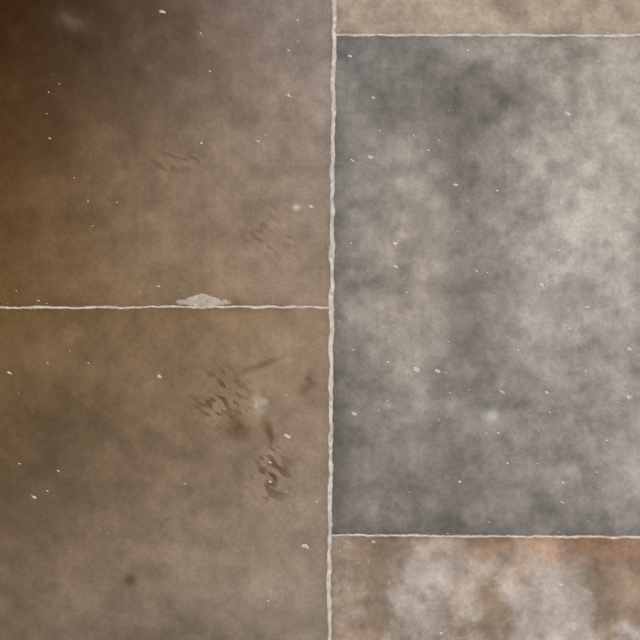
A WebGL 1 fragment shader for this texture:

```glsl
precision highp float;
// Worn stone floor: brown slabs on the left, a large grey slab on the right,
// divided by thin pale grout. Each slab blends four corner tones, then gets
// broad stains, layered noise mottling, small scuffs and scattered chips.
uniform vec2 u_resolution;

#define GROUT_COLOR vec3(0.83, 0.78, 0.74)
#define GROUT_WIDE 0.0031
#define GROUT_THIN 0.0017
#define GROUT_WOBBLE 0.006
#define LEFT_JOINT 0.520
#define TOP_JOINT 0.945
#define LOW_JOINT 0.162
#define MOTTLE 0.40
#define GRAIN 0.07
#define CHIP_AMOUNT 0.75

float hash(vec2 p) { return fract(sin(dot(p, vec2(127.1, 311.7))) * 43758.5453); }

float noise(vec2 p) {
  vec2 i = floor(p), f = fract(p);
  f = f * f * (3.0 - 2.0 * f);
  return mix(mix(hash(i), hash(i + vec2(1, 0)), f.x),
             mix(hash(i + vec2(0, 1)), hash(i + vec2(1, 1)), f.x), f.y);
}

// Layered noise centered on zero
float fbm(vec2 p) {
  float sum = 0.0, amp = 0.45;
  for (int i = 0; i < 5; i++) {
    sum += amp * (noise(p) - 0.5);
    p = mat2(1.6, 1.2, -1.2, 1.6) * p + 7.3;
    amp *= 0.6;
  }
  return sum;
}

// Soft elliptical stain
float blob(vec2 p, float x, float y, float rx, float ry) {
  vec2 d = (p - vec2(x, y)) / vec2(rx, ry);
  return exp(-dot(d, d));
}

// Bilinear blend: lower left, lower right, upper left, upper right
vec3 corners(vec2 t, vec3 ll, vec3 lr, vec3 ul, vec3 ur) {
  t = clamp(t, 0.0, 1.0);
  return mix(mix(ll, lr, t.x), mix(ul, ur, t.x), t.y);
}

// Sparse ragged chips, one candidate per cell
float chips(vec2 p, float cells, float density) {
  vec2 q = p * cells, id = floor(q);
  vec2 d = q - id - 0.3 - 0.4 * vec2(hash(id + 3.1), hash(id + 8.7));
  float radius = mix(0.04, 0.13, pow(hash(id + 5.5), 2.0));
  float dist = length(vec2(d.x + d.y * 0.6, d.y * 1.3)) + 0.12 * (noise(q * 11.0) - 0.5);
  float soft = 0.02 + 0.5 * cells / u_resolution.y;
  return step(1.0 - density, hash(id)) * (1.0 - smoothstep(radius - soft, radius + soft, dist));
}

float line(float d, float halfWidth) {
  float aa = 0.0009 + 0.5 / u_resolution.y;
  return 1.0 - smoothstep(halfWidth - aa, halfWidth + aa, abs(d));
}

vec3 brownSlabs(vec2 p, vec2 w) {
  vec3 upper = corners(vec2(w.x / 0.52, (w.y - 0.52) / 0.48),
    vec3(0.43, 0.33, 0.21), vec3(0.60, 0.52, 0.45), vec3(0.27, 0.17, 0.09), vec3(0.59, 0.54, 0.51));
  upper *= 1.0 - 0.20 * blob(w, 0.14, 0.98, 0.19, 0.17);
  upper += 0.04 * blob(w, 0.26, 0.66, 0.14, 0.16);
  upper = mix(upper, vec3(0.45, 0.37, 0.32), 0.7 * blob(w, 0.112, 0.965, 0.022, 0.014));
  vec3 lower = corners(w / 0.52,
    vec3(0.47, 0.40, 0.33), vec3(0.58, 0.52, 0.47), vec3(0.44, 0.34, 0.22), vec3(0.60, 0.51, 0.42));
  lower *= 1.0 - 0.20 * blob(w, 0.09, 0.29, 0.12, 0.12) - 0.16 * blob(w, 0.28, 0.0, 0.14, 0.03);
  // Brown scuffs and pitted tracks
  vec2 s = vec2(p.x - 0.407, p.y - 0.429 - 0.35 * (p.x - 0.407));
  float scuff = 0.7 * blob(s, 0.0, 0.0, 0.034, 0.006) + 0.9 * blob(w, 0.37, 0.332, 0.02, 0.016);
  scuff += blob(w, 0.418, 0.33, 0.009, 0.02) + 0.7 * blob(w, 0.478, 0.395, 0.014, 0.01);
  scuff += 1.2 * blob(p, 0.203, 0.094, 0.009, 0.009);
  float track = blob(p, 0.342, 0.38, 0.04, 0.042) + blob(p, 0.425, 0.26, 0.028, 0.045);
  track += 0.6 * blob(p, 0.27, 0.75, 0.045, 0.02) + 0.5 * blob(p, 0.42, 0.63, 0.04, 0.03);
  scuff += track * smoothstep(0.52, 0.75, noise(p * vec2(115.0, 150.0) + p.yx * 50.0));
  vec3 stone = p.y > LEFT_JOINT ? upper : lower;
  return mix(stone, vec3(0.30, 0.20, 0.13), 0.55 * clamp(scuff, 0.0, 1.0));
}

vec3 greySlab(vec2 p, vec2 w) {
  vec3 c = corners(vec2((w.x - 0.52) / 0.48, (w.y - 0.16) / 0.78),
    vec3(0.50, 0.47, 0.44), vec3(0.59, 0.56, 0.54), vec3(0.51, 0.49, 0.47), vec3(0.66, 0.62, 0.57));
  c += 0.08 * blob(w, 0.92, 0.64, 0.12, 0.22);
  c += vec3(0.11, 0.09, 0.07) * blob(w, 0.63, 0.58, 0.07, 0.17);
  c *= 1.0 - 0.20 * blob(w, 0.70, 0.85, 0.13, 0.07) - 0.13 * blob(w, 0.75, 0.56, 0.05, 0.22);
  c *= 1.0 - 0.12 * blob(w, 0.53, 0.30, 0.05, 0.20) - 0.10 * blob(w, 0.75, 0.17, 0.25, 0.03);
  return mix(c, vec3(0.74, 0.73, 0.71), 0.8 * blob(p, 0.769, 0.349, 0.012, 0.012));
}

void main() {
  vec2 p = gl_FragCoord.xy / u_resolution;
  float cloud = fbm(p * 14.0), fine = fbm(p * 38.0 + 11.0);
  vec2 w = p + 0.05 * vec2(cloud, fbm(p * 14.0 + 31.0)) + 0.012 * fine;
  float wobble = GROUT_WOBBLE * fbm(p * 45.0 + 5.0);
  float dv = p.x - 0.514 - 0.008 * p.y + wobble;
  bool right = dv > 0.0, grey = right && p.y > LOW_JOINT && p.y < TOP_JOINT;

  // Stone tones and mottling
  vec3 color = brownSlabs(p, w);
  if (grey) color = greySlab(p, w);
  else if (right && p.y > 0.5) color = vec3(0.69, 0.62, 0.55);
  else if (right) {
    color = mix(vec3(0.58, 0.50, 0.43), vec3(0.69, 0.64, 0.60), smoothstep(-0.16, 0.16, fbm(p * 17.0 + 3.0)));
    color = mix(color, vec3(0.68, 0.52, 0.41), 0.7 * blob(w, 0.93, 0.15, 0.2, 0.035));
  }
  color *= 1.0 + MOTTLE * (right ? 1.0 : 0.6) * (0.8 * cloud + fine);
  color *= 1.0 + GRAIN * (noise(p * 260.0) - 0.5);

  // Pale chips
  float chip = chips(p, 30.0, right ? 0.09 : 0.04) + chips(p + 0.37, 64.0, grey ? 0.06 : 0.015);
  chip += blob(p, 0.463, 0.676, 0.006, 0.005) + 0.6 * blob(w, 0.41, 0.375, 0.005, 0.014);
  color = mix(color, vec3(0.84, 0.81, 0.77), CHIP_AMOUNT * clamp(chip, 0.0, 1.0));

  // Grout with dirty shoulders
  float dh = p.y - LEFT_JOINT + wobble;
  if (right) dh = p.y + wobble - (p.y > 0.5 ? TOP_JOINT : LOW_JOINT - 0.006 * (p.x - 0.76));
  color *= 1.0 - 0.16 * exp(-min(abs(dv), abs(dh)) / 0.006);
  float ragged = 0.75 + 0.5 * noise(p * 70.0);
  float grout = max(line(dv, GROUT_WIDE * ragged), line(dh, GROUT_THIN * ragged));
  vec2 flake = abs(p - vec2(0.316, 0.529)) / vec2(0.03, 0.008);
  grout = max(grout, 0.75 * (1.0 - smoothstep(0.8, 1.1, flake.x + 0.5 * flake.y * flake.y + 2.0 * fine)));
  color = mix(color, GROUT_COLOR * (0.88 + 0.24 * noise(p * 170.0)), 0.9 * grout);
  gl_FragColor = vec4(clamp(color, 0.0, 1.0), 1.0);
}
```
